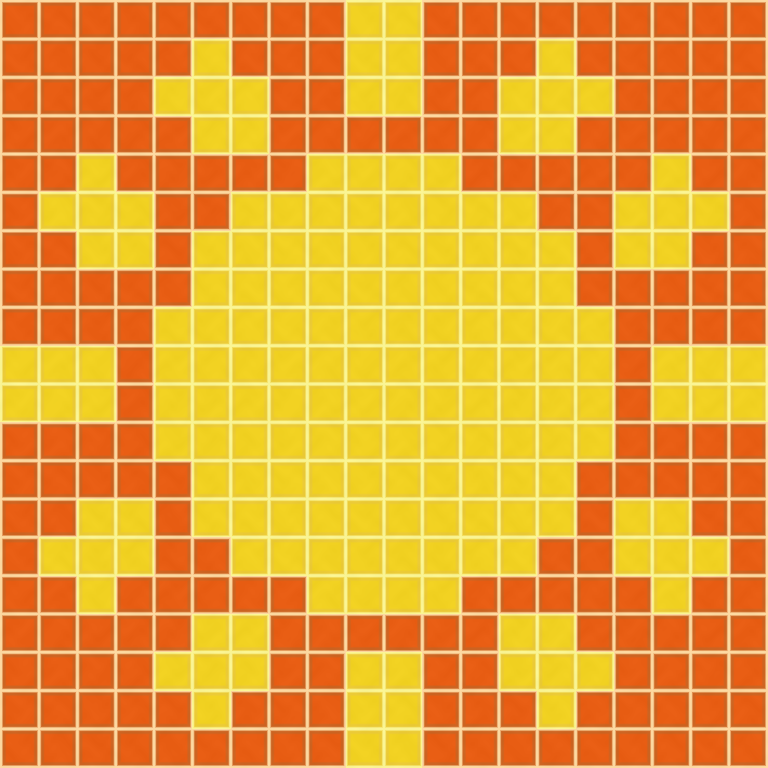
This pattern is drawn by a Shadertoy shader. Its source:

```glsl
// A stepped yellow sun with rays and sparks on an orange mosaic of square tiles.

const float TILES = 20.04;
const vec3 ORANGE = vec3(0.91, 0.365, 0.075);
const vec3 ORANGE_RIM = vec3(0.80, 0.39, 0.13);
const vec3 ORANGE_GROUT = vec3(0.99, 0.85, 0.63);
const vec3 YELLOW = vec3(0.945, 0.82, 0.13);
const vec3 YELLOW_RIM = vec3(0.92, 0.79, 0.21);
const vec3 YELLOW_GROUT = vec3(0.98, 0.96, 0.58);

// Tile index counted outward from the centre, folded into one octant.
vec2 foldTile(vec2 grid) {
    vec2 tile = min(floor(abs(grid)), 9.0);
    return vec2(min(tile.x, tile.y), max(tile.x, tile.y));
}

bool inDisc(vec2 tile, float radius) {
    return length(tile + 0.5) < radius;
}

bool inRay(vec2 tile, float start) {
    return tile.x < 0.5 && tile.y > start - 0.5;
}

// A plus of five tiles with one more filling its inner corner.
bool inSpark(vec2 tile, vec2 centre) {
    vec2 offset = tile - centre;
    bool plus = abs(offset.x) + abs(offset.y) < 1.5;
    bool corner = length(offset + 1.0) < 0.5;
    return plus || corner;
}

bool inSun(vec2 tile) {
    return inDisc(tile, 5.87) || inRay(tile, 7.0) || inSpark(tile, vec2(4.0, 7.0));
}

// Distance to the nearest grid line, in tiles.
float groutDistance(vec2 grid) {
    vec2 edge = 0.5 - abs(fract(grid) - 0.5);
    return min(edge.x, edge.y);
}

// Faint uneven glaze from layered sines.
float glaze(vec2 p) {
    float wave = sin(p.x * 7.1 + 1.7 * sin(p.y * 5.3));
    wave += 0.5 * sin(p.y * 13.7 + 2.0 * sin(p.x * 9.1));
    return wave * 0.005;
}

// Layer the face, its darker rim and the pale grout.
vec3 shadeTile(vec3 face, vec3 rim, vec3 grout, float d, float blur) {
    vec3 color = mix(rim, face, smoothstep(0.10, 0.16, d));
    return mix(grout, color, smoothstep(0.015, 0.055 + blur, d));
}

void mainImage(out vec4 fragColor, in vec2 fragCoord) {
    float size = min(iResolution.x, iResolution.y);
    vec2 grid = (fragCoord - 0.5 * iResolution.xy) / size * TILES;
    float d = groutDistance(grid);
    float blur = TILES / size * 0.75;

    vec3 color = inSun(foldTile(grid))
        ? shadeTile(YELLOW, YELLOW_RIM, YELLOW_GROUT, d, blur)
        : shadeTile(ORANGE, ORANGE_RIM, ORANGE_GROUT, d, blur);

    fragColor = vec4(color + glaze(grid), 1.0);
}
```
